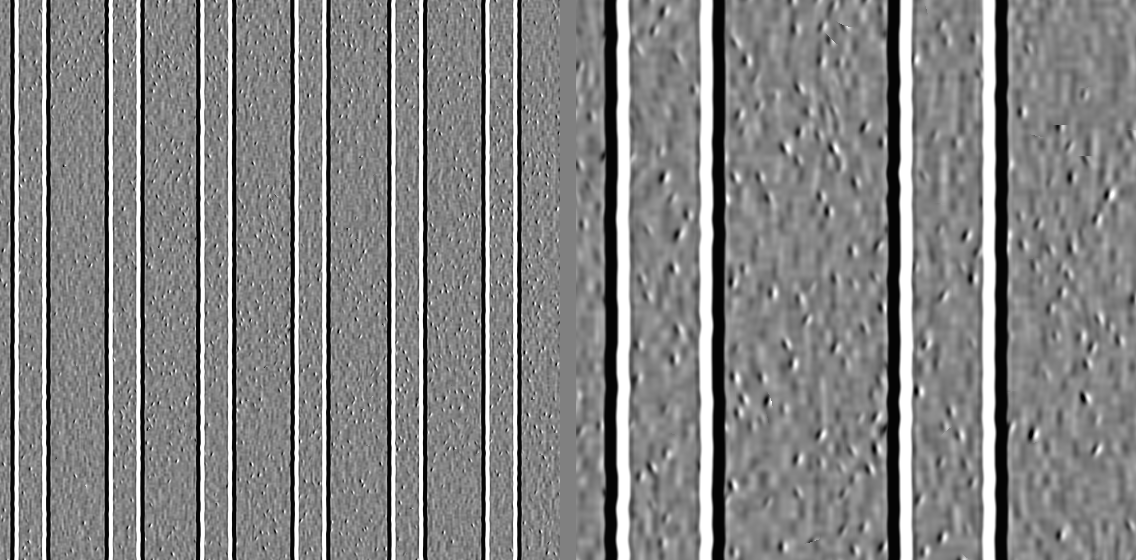
Left: the whole. Right: its middle third, enlarged.
This texture map is drawn by a Shadertoy shader. Its source:

```glsl
// Grey embossed panel with six raised vertical battens, edged in black and white.
#define PITCH 0.1682         // distance between battens
#define FIRST_CENTER 0.0544  // middle of the leftmost batten
#define HALF_WIDTH 0.0284    // half the batten width
#define LINE_WIDTH 0.0073    // width of each black or white line
#define SOFTNESS 0.0011      // blur of the line edges
#define MIDDLE_SHIFT -0.0046 // offset of the two middle battens
#define WOBBLE 0.0012        // raggedness of the line edges
#define BASE_GREY 0.515
#define GRAIN 0.23           // contrast of the embossed grain
#define SPECK_DENSITY 0.24   // share of cells holding a speck

float hash(vec2 p) {
    return fract(sin(dot(p, vec2(127.1, 311.7))) * 43758.5453);
}

float noise(vec2 p) {
    vec2 i = floor(p), f = fract(p);
    f = f * f * (3.0 - 2.0 * f);
    return mix(mix(hash(i), hash(i + vec2(1, 0)), f.x),
               mix(hash(i + vec2(0, 1)), hash(i + vec2(1, 1)), f.x), f.y);
}

// Soft-edged band covering lo < d < hi
float band(float d, float lo, float hi, float soft) {
    return smoothstep(lo - soft, lo + soft, d) * (1.0 - smoothstep(hi - soft, hi + soft, d));
}

// Signed distance to the nearest batten edge, negative inside the batten
float battenDistance(vec2 uv) {
    float id = floor((uv.x - FIRST_CENTER) / PITCH + 0.5);
    float shift = MIDDLE_SHIFT * step(abs(id - 2.5), 1.0);
    return abs(uv.x - FIRST_CENTER - id * PITCH - shift) - HALF_WIDTH;
}

// Fine relief lit from the side, stretched along the battens
float grain(vec2 uv) {
    vec2 p = uv * vec2(215.0, 105.0);
    p.x += 2.0 * noise(uv * vec2(30.0, 24.0));
    float slope = noise(p + vec2(0.7, 0.0)) - noise(p);
    float weave = noise(uv * vec2(190.0, 250.0) + 40.0) - 0.5;
    return GRAIN * slope + 0.11 * weave;
}

// Scattered bumps, each dark on the left and light on the right
float specks(vec2 uv) {
    float sum = 0.0;
    float cluster = 2.0 * noise(uv * 8.0 + 3.0);
    for (int layer = 0; layer < 2; layer++) {
        float seed = 17.0 * float(layer);
        vec2 grid = vec2(70.0, 50.0);
        vec2 p = uv * grid + 0.5 * float(layer);
        vec2 cell = floor(p) + seed;
        vec2 center = 0.3 + 0.4 * vec2(hash(cell + 5.3), hash(cell + 9.1));
        vec2 q = (fract(p) - center) / grid / vec2(0.0023, 0.0034);
        q.x += (hash(cell + 2.7) - 0.5) * q.y;
        float present = step(hash(cell + 0.4), SPECK_DENSITY * cluster);
        float strength = mix(0.15, 0.5, hash(cell + 7.9));
        sum += present * strength * 2.3 * q.x * exp(-dot(q, q));
    }
    return sum;
}

void mainImage(out vec4 fragColor, in vec2 fragCoord) {
    vec2 uv = fragCoord / iResolution.xy;
    float soft = max(SOFTNESS, 0.6 / iResolution.y);

    // Panel surface
    float grey = BASE_GREY + grain(uv) + specks(uv);

    // Faint fringes beside the lines
    float d = battenDistance(uv);
    d += WOBBLE * (noise(uv * vec2(25.0, 110.0)) - 0.5);
    float fringe = LINE_WIDTH + 0.0028;
    grey += 0.10 * band(d, LINE_WIDTH, fringe, soft);
    grey -= 0.12 * band(d, -fringe, -LINE_WIDTH, soft);

    // White line inside each edge, black line outside
    float lines = band(d, -LINE_WIDTH, LINE_WIDTH, soft);
    float tone = mix(1.0, 0.015, smoothstep(-soft, soft, d));
    grey = mix(grey, tone, lines);

    fragColor = vec4(vec3(clamp(grey, 0.0, 1.0)), 1.0);
}
```
